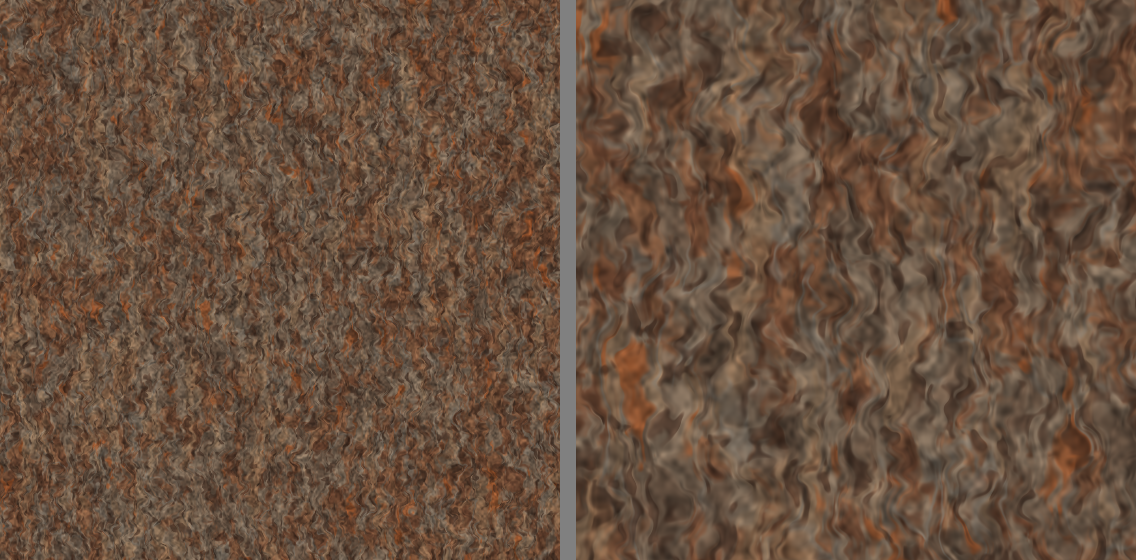
Left, the full canvas; right, a detail of the centre.
Give the GLSL for this texture, as a Shadertoy shader.

```glsl
// Weathered rusty stone with wavy vertical bands: warped, upright noise
// mixes small rust patches, grey-brown crust, tan streaks and slate veins,
// then fine flakes and dark pits roughen the surface.

float hash(vec2 p) {
    return fract(sin(dot(p, vec2(127.1, 311.7))) * 43758.5453);
}

float noise(vec2 p) {
    vec2 i = floor(p), f = fract(p);
    f = f * f * (3.0 - 2.0 * f);
    return mix(mix(hash(i), hash(i + vec2(1, 0)), f.x),
               mix(hash(i + vec2(0, 1)), hash(i + vec2(1, 1)), f.x), f.y);
}

float fbm(vec2 p, int octaves) {
    float sum = 0.0, weight = 0.5, total = 0.0;
    for (int i = 0; i < octaves; i++) {
        sum += weight * noise(p);
        total += weight;
        p = p * 2.07 + vec2(17.3, 9.1);
        weight *= 0.68;
    }
    return sum / total;
}

// Thin line along the middle level of a noise field
float vein(vec2 p, float width) {
    return 1.0 - smoothstep(0.0, width, abs(fbm(p, 3) - 0.5));
}

void mainImage(out vec4 fragColor, in vec2 fragCoord) {
    vec2 uv = fragCoord / iResolution.y;

    // Meandering bands: a broad sway, then small crinkles
    vec2 p = uv;
    p.x += 0.040 * (fbm(uv * vec2(8.0, 13.0), 3) - 0.5);
    p += 0.010 * (vec2(noise(uv * 55.0 + 5.0), noise(uv * 50.0 + 61.0)) - 0.5);
    p += 0.006 * (vec2(noise(uv * 130.0 + 23.0), noise(uv * 120.0 + 47.0)) - 0.5);

    // Broad regions: greyer in the middle, rustier towards the sides
    float side = smoothstep(0.08, 0.45, abs(uv.x - 0.42));
    float region = 0.07 * (side - 0.5) + 0.10 * (fbm(uv * vec2(5.0, 3.0) + 3.0, 3) - 0.5);

    // Grey-brown crust with rust patches
    float crust = fbm(p * vec2(85.0, 32.0) + 8.0, 3);
    vec3 color = mix(vec3(0.35, 0.28, 0.225), vec3(0.45, 0.385, 0.32),
                     smoothstep(0.3, 0.7, crust));
    float rust = smoothstep(0.42, 0.62, fbm(p * vec2(58.0, 28.0) + 31.0, 4) + region);
    vec3 rustColor = mix(vec3(0.345, 0.205, 0.135), vec3(0.46, 0.30, 0.20),
                         smoothstep(0.32, 0.68, fbm(p * vec2(110.0, 70.0) + 77.0, 2)));
    color = mix(color, rustColor, 0.80 * rust);

    // Long tan streaks and rare bright orange seams
    float streak = smoothstep(0.52, 0.70, fbm(p * vec2(48.0, 9.0) + 53.0, 4));
    color = mix(color, vec3(0.52, 0.41, 0.305), 0.60 * streak);
    float seam = smoothstep(0.68, 0.80, fbm(p * vec2(62.0, 20.0) + 91.0, 3));
    color = mix(color, vec3(0.54, 0.27, 0.12), 0.65 * seam);

    // Slate veins wind around the patches
    float slate = vein(p * vec2(36.0, 15.0) + 14.0, 0.06)
                * smoothstep(0.35, 0.65, noise(p * vec2(40.0, 24.0) + 29.0));
    color = mix(color, vec3(0.41, 0.385, 0.35), 0.60 * slate);

    // Small dark pits
    float pits = smoothstep(0.56, 0.76, fbm(p * vec2(135.0, 72.0) + 43.0, 2));
    color = mix(color, vec3(0.235, 0.155, 0.115), 0.60 * pits);

    // Fine flakes lying along the bands, plus gritty specks
    float flakes = fbm(p * vec2(180.0, 95.0) + 19.0, 2) - 0.5;
    float grit = noise(uv * vec2(260.0, 230.0) + 7.0) - 0.5;
    color *= 1.03 + 0.68 * flakes + 0.34 * grit;

    fragColor = vec4(clamp(color, 0.0, 1.0), 1.0);
}
```
